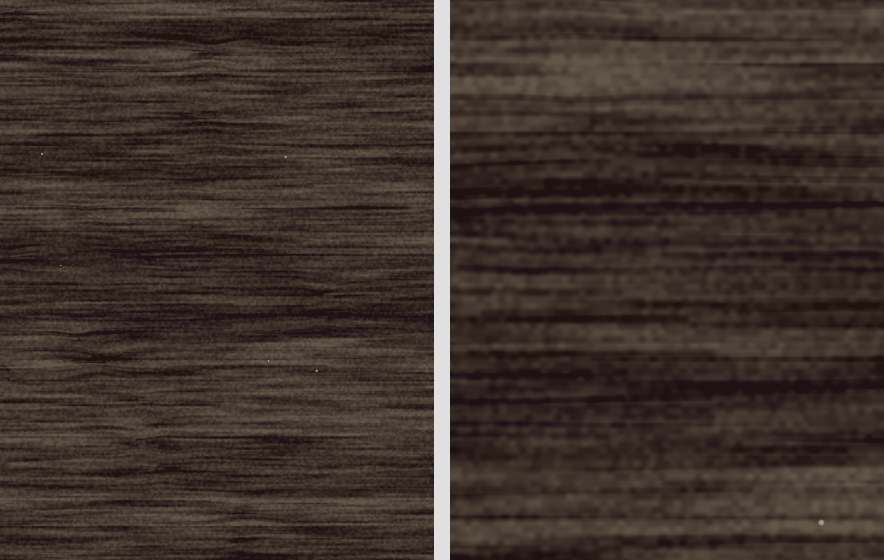
Left, the full canvas; right, a detail of the centre.
Reproduce this texture procedurally as a Shadertoy shader.

```glsl
// Dark smoked bamboo veneer: horizontal strips, long fibres and ragged node scars.

const vec3 DARK = vec3(0.13, 0.08, 0.07);
const vec3 LIGHT = vec3(0.33, 0.28, 0.238);
const vec3 COOL_TINT = vec3(-0.004, 0.000, 0.020);
const vec3 SPECK_COLOR = vec3(0.72, 0.68, 0.62);

const float STRIPS = 21.0;         // strips per canvas height
const float STRIP_CONTRAST = 1.15;
const float BROAD_CONTRAST = 0.72;
const float MID_CONTRAST = 0.95;
const float FINE_CONTRAST = 1.25;
const float GRAIN_CONTRAST = 0.9;
const float DARK_STREAK = 1.3;
const float PALE_FLECK = 0.9;
const float HAIRLINE = 1.1;
const float SCAR_DEPTH = 2.8;
const float TONE_MEAN = 0.61;      // position between DARK and LIGHT
const float TONE_SPREAD = 0.26;
const int SCARS = 26;
const int SPECKS = 5;

float hash(vec2 p) {
    vec3 q = fract(vec3(p.xyx) * 0.1031);
    q += dot(q, q.yzx + 33.33);
    return fract((q.x + q.y) * q.z);
}

// Smooth noise along one row; each row is shifted so that cells never line up.
float rowNoise(float x, float row) {
    x += 37.0 * hash(vec2(row, 7.3));
    float cell = floor(x);
    float f = smoothstep(0.0, 1.0, x - cell);
    return mix(hash(vec2(cell, row)), hash(vec2(cell + 1.0, row)), f);
}

float streaks(vec2 p) {
    float row = floor(p.y);
    float f = smoothstep(0.0, 1.0, p.y - row);
    return mix(rowNoise(p.x, row), rowNoise(p.x, row + 1.0), f);
}

float signedStreaks(vec2 p) {
    return 2.0 * streaks(p) - 1.0;
}

// Tone of one strip, drifting slowly along its length.
float stripTone(float id, float x) {
    float fixedTone = 2.0 * hash(vec2(id, 91.7)) - 1.0;
    float drift = 2.0 * rowNoise(x * 2.2, id + 300.0) - 1.0;
    return 0.65 * fixedTone + 0.35 * drift;
}

// Returns scar darkness in x and the vertical bend of nearby fibres in y.
vec2 nodeScars(vec2 p, float aspect) {
    vec2 result = vec2(0.0);
    for (int i = 0; i < SCARS; i++) {
        float k = float(i);
        vec2 center = vec2(hash(vec2(k, 11.0)) * aspect,
                           (k + hash(vec2(k, 23.0))) / float(SCARS));
        float strength = mix(0.35, 1.0, hash(vec2(k, 31.0)));
        vec2 size = vec2(mix(0.025, 0.075, hash(vec2(k, 43.0))),
                         mix(0.005, 0.010, hash(vec2(k, 57.0))));
        vec2 d = p - center;
        d.y += d.x * 0.15 * (hash(vec2(k, 71.0)) - 0.3);

        // Ragged smear stretched along the fibre
        vec2 e = d / size;
        float smear = exp(-dot(e, e));
        float ragged = smoothstep(0.38, 0.66, streaks(p * vec2(30.0, 215.0) + k * 13.0));

        // Small curled hook at the heart of the scar
        vec2 q = d / size.y;
        q.x *= 0.65;
        float side = hash(vec2(k, 83.0)) < 0.5 ? -1.0 : 1.0;
        float ring = (length(q) - 0.9) / 0.22;
        float hook = exp(-ring * ring) * smoothstep(-0.5, 0.6, q.x * side + q.y);

        result.x += strength * (smear * (0.1 + 0.95 * ragged) + 0.55 * hook);
        result.y += strength * size.y * 0.7 * e.y * exp(-dot(q, q) * 0.12);
    }
    return result;
}

float specks(vec2 p, float aspect) {
    float cover = 0.0;
    for (int i = 0; i < SPECKS; i++) {
        float k = float(i);
        vec2 center = vec2(hash(vec2(k, 131.0)) * aspect, hash(vec2(k, 149.0)));
        float radius = mix(0.0012, 0.0026, hash(vec2(k, 163.0)));
        cover = max(cover, smoothstep(radius * 1.3, radius * 0.4, length(p - center)));
    }
    return cover;
}

void mainImage(out vec4 fragColor, in vec2 fragCoord) {
    float aspect = iResolution.x / iResolution.y;
    vec2 p = fragCoord / iResolution.y;
    vec2 scar = nodeScars(p, aspect);

    // Fibres bend around scars and wander slightly
    vec2 g = p;
    g.y += scar.y + 0.002 * streaks(p * vec2(3.0, 7.0));

    // Strips of uneven width with narrow seams
    float s = p.y * STRIPS + 1.2 * rowNoise(p.y * 8.0, 5.0);
    float id = floor(s);
    float f = s - id;
    float tone = STRIP_CONTRAST * mix(stripTone(id, p.x), stripTone(id + 1.0, p.x),
                                      smoothstep(0.94, 1.0, f));
    float seam = smoothstep(0.87, 0.94, f) * (1.0 - smoothstep(0.95, 1.0, f));
    tone -= 1.1 * seam * smoothstep(0.35, 0.8, rowNoise(p.x * 3.0, id + 500.0));

    // Fibres from broad to fine, then surface grain
    tone += BROAD_CONTRAST * signedStreaks(g * vec2(3.0, 62.0));
    tone += MID_CONTRAST * signedStreaks(g * vec2(6.0, 130.0) + 41.0);
    tone += FINE_CONTRAST * signedStreaks(g * vec2(14.0, 245.0) + 83.0);
    tone += GRAIN_CONTRAST * signedStreaks(p * vec2(230.0, 256.0) + 17.0);

    // Sparse dark streaks, pale flecks, crisp hairlines and scars
    tone -= DARK_STREAK * smoothstep(0.70, 0.90, streaks(g * vec2(5.0, 105.0) + 129.0));
    tone += PALE_FLECK * smoothstep(0.72, 0.92, streaks(g * vec2(6.0, 115.0) + 211.0));
    tone -= HAIRLINE * smoothstep(0.62, 0.85, streaks(g * vec2(7.0, 205.0) + 307.0));
    tone -= SCAR_DEPTH * min(scar.x, 1.1);

    float level = clamp(TONE_MEAN + TONE_SPREAD * tone, -0.06, 1.28);
    vec3 color = mix(DARK, LIGHT, level);
    float cool = hash(vec2(id, 211.0)) * (1.0 - smoothstep(0.05, 0.6, level));
    color += COOL_TINT * cool;
    color = mix(color, SPECK_COLOR, 0.8 * specks(p, aspect));
    fragColor = vec4(color, 1.0);
}
```
